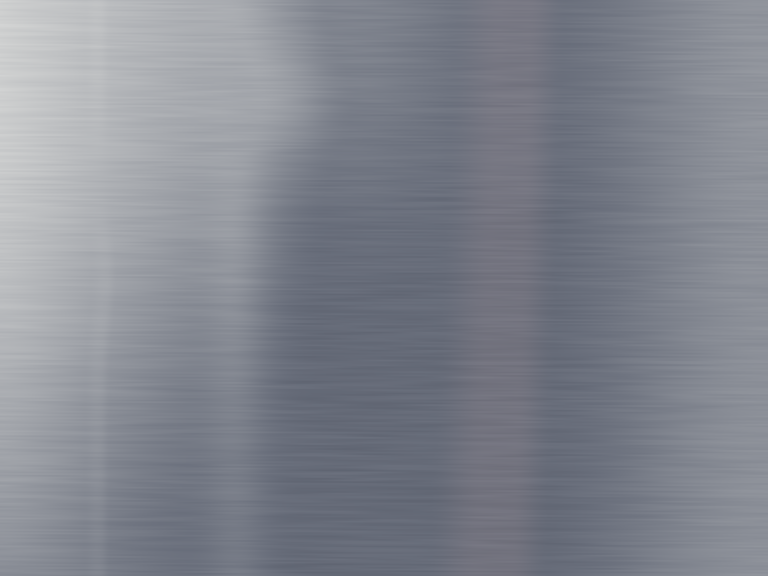
This texture is drawn by a WebGL 1 fragment shader. Its source:

```glsl
precision highp float;
uniform vec2 u_resolution;

const float BASE_TONE = 0.397;
const float GLOW_LOW = 0.14;        // left glow strength at the bottom
const float GLOW_RISE = 0.275;      // extra glow towards the top
const float REACH_LOW = 0.16;       // glow falloff length at the bottom
const float REACH_RISE = 0.46;
const float SHOULDER_X = 0.36;      // where the glow breaks off
const float SHOULDER_SOFT = 0.065;
const float HAZE = 0.11;
const float RIDGE_X = 0.308;
const float RIDGE_WIDTH = 0.04;
const float RIDGE_GAIN = 0.055;
const float CREASE_X = 0.128;
const float CREASE_GAIN = 0.026;
const float RIGHT_GAIN = 0.15;
const float BRUSH_SLOPE = 0.006;
const vec3 BRUSH_GAIN = vec3(0.036, 0.016, 0.006);
const vec3 COOL_TINT = vec3(0.0, 0.021, 0.072);
const vec3 PALE_TINT = vec3(0.0, 0.005, 0.005);
const vec3 WARM_BAND = vec3(0.052, 0.032, 0.026);

float hash(vec2 p) {
  return fract(sin(dot(p, vec2(127.1, 311.7))) * 43758.5);
}

float bell(float d, float width) {
  return exp(-d * d / (width * width));
}

// One brushed row: smooth noise along x, shifted so rows never line up
float brushRow(float x, float row, float seed) {
  x += 17.0 * hash(vec2(row, seed));
  float cell = floor(x);
  float f = smoothstep(0.0, 1.0, x - cell);
  return mix(hash(vec2(cell + seed, row)), hash(vec2(cell + 1.0 + seed, row)), f) - 0.5;
}

float streaks(vec2 p, float seed) {
  float row = floor(p.y);
  float f = smoothstep(0.0, 1.0, p.y - row);
  return mix(brushRow(p.x, row, seed), brushRow(p.x, row + 1.0, seed), f);
}

// Glow from the left, wide at the top, ending in a soft bulging shoulder
float leftGlow(vec2 uv) {
  float strength = GLOW_LOW + GLOW_RISE * sin(uv.y * 1.57);
  float reach = REACH_LOW + REACH_RISE * pow(uv.y, 1.9);
  float falloff = exp(-pow(uv.x / reach, mix(1.7, 1.0, uv.y)));
  float shoulder = SHOULDER_X + 0.04 * bell(uv.y - 0.82, 0.11);
  float cut = 1.0 - smoothstep(shoulder - SHOULDER_SOFT, shoulder + SHOULDER_SOFT, uv.x);
  return strength * falloff * cut;
}

float topHaze(vec2 uv) {
  float band = smoothstep(0.3, 0.41, uv.x) * (1.0 - smoothstep(0.4, 0.68, uv.x));
  return HAZE * band * smoothstep(0.45, 1.05, uv.y);
}

// Narrow crease: soft on its left side, sharper on its right
float crease(vec2 uv) {
  float d = uv.x - CREASE_X - 0.009 * bell(uv.y - 0.52, 0.1);
  float line = smoothstep(-0.02, 0.0, d) * (1.0 - smoothstep(0.002, 0.016, d));
  float fade = 1.0 - 0.9 * bell(uv.y - 0.69, 0.12);
  return CREASE_GAIN * line * fade * mix(1.0, 0.6, uv.y);
}

float warmBand(vec2 uv) {
  float left = mix(0.588, 0.622, uv.y);
  float right = mix(0.69, 0.713, uv.y);
  return smoothstep(left - 0.035, left + 0.035, uv.x)
       * (1.0 - smoothstep(right - 0.026, right + 0.026, uv.x));
}

void main() {
  vec2 uv = gl_FragCoord.xy / u_resolution;

  // Broad reflections
  float ridge = RIDGE_GAIN * bell(uv.x - RIDGE_X, RIDGE_WIDTH)
              * (1.0 - 0.75 * smoothstep(0.45, 0.95, uv.y));
  float tone = BASE_TONE + leftGlow(uv) + topHaze(uv) + ridge + crease(uv);
  tone += RIGHT_GAIN * smoothstep(0.7, 1.0, uv.x);
  tone += 0.02 * smoothstep(0.4, 1.0, uv.y) * smoothstep(0.4, 0.5, uv.x);

  // Brushed grain in three sizes, mostly hair-fine
  vec2 p = vec2(uv.x, uv.y + BRUSH_SLOPE * uv.x);
  tone += BRUSH_GAIN.x * streaks(p * vec2(14.0, 350.0), 3.0);
  tone += BRUSH_GAIN.y * streaks(p * vec2(9.0, 210.0), 11.0);
  tone += BRUSH_GAIN.z * streaks(p * vec2(4.0, 80.0), 23.0);

  // Cool shadows fading to neutral highlights
  float lightness = clamp((tone - 0.41) / 0.4, 0.0, 1.0);
  vec3 color = vec3(tone) + mix(COOL_TINT, PALE_TINT, lightness);
  color += WARM_BAND * warmBand(uv);

  gl_FragColor = vec4(color, 1.0);
}
```
